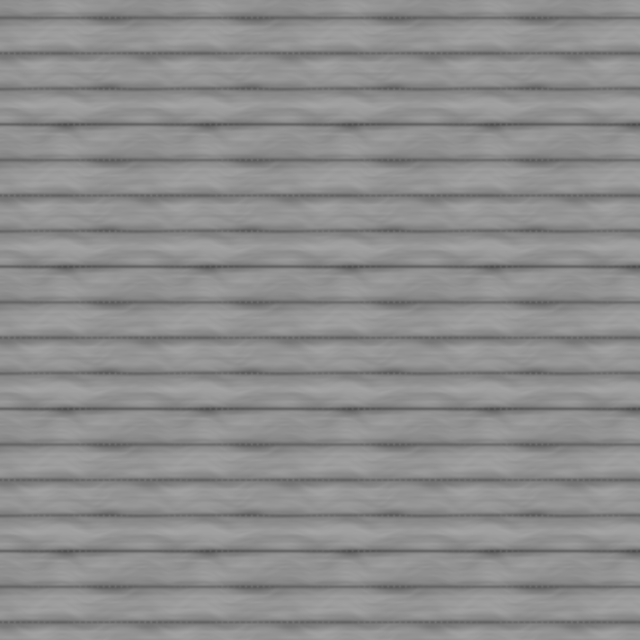
This texture is drawn by a WebGL 2 fragment shader. Its source:

```glsl
#version 300 es
precision highp float;
// Grey weathered horizontal boards with dark grooves, soft grain and faint stitch dots.

uniform vec2 u_resolution;
out vec4 outColor;

const float TILES = 4.5;            // repeats across and down
const float BOARDS = 4.0;           // boards within one repeat
const vec3 BOARD_COLOR = vec3(0.592);
const float EDGE_WIDTH = 0.19;      // soft rounding, in board heights
const float EDGE_DEPTH = 0.085;
const float GROOVE_WIDTH = 0.048;
const float GROOVE_DEPTH = 0.095;
const float GRAIN_DEPTH = 0.13;
const float STREAK_DEPTH = 0.035;
const float STAIN_DEPTH = 0.075;
const float STAIN_WIDTH = 0.13;     // in repeats
const float DOTS = 24.0;            // dots per repeat
const float DOT_LIGHT = 0.07;

// One entry per groove: stain centre, its vertical shift, extra darkness
const vec4 STAIN_X = vec4(0.78, 0.06, 0.77, 0.52);
const vec4 STAIN_SHIFT = vec4(0.05, 0.13, -0.06, 0.03);
const vec4 GROOVE_EXTRA = vec4(0.0, 0.01, 0.0, 0.04);

float hash(vec2 p) {
    return fract(sin(dot(p, vec2(127.1, 311.7))) * 43758.5453);
}

// Value noise that wraps after one repeat
float tileNoise(vec2 p, vec2 cells) {
    p *= cells;
    vec2 cell = floor(p);
    vec2 f = fract(p);
    f = f * f * (3.0 - 2.0 * f);
    vec2 a = mod(cell, cells);
    vec2 b = mod(cell + 1.0, cells);
    return mix(mix(hash(a), hash(vec2(b.x, a.y)), f.x),
               mix(hash(vec2(a.x, b.y)), hash(b), f.x), f.y);
}

float bell(float x, float width) {
    return exp(-x * x / (width * width));
}

// Slanted wood grain: stretched noise bent by a slower wave
float grain(vec2 p) {
    float bend = tileNoise(p + 0.37, vec2(5.0, 4.0)) - 0.5;
    vec2 q = p + vec2(0.0, 0.11 * bend);
    float sum = 0.0;
    float weight = 0.5;
    vec2 cells = vec2(4.0, 14.0);
    for (int i = 0; i < 3; i++) {
        sum += weight * (tileNoise(q, cells) - 0.5);
        q += 0.19;
        cells *= 2.0;
        weight *= 0.5;
    }
    return sum;
}

void main() {
    vec2 uv = gl_FragCoord.xy / u_resolution;
    vec2 p = vec2(uv.x, 1.0 - uv.y) * TILES;

    // Signed distance to the nearest groove, positive below it
    float row = p.y * BOARDS - 0.5;
    float nearest = floor(row + 0.5);
    float d = row - nearest;
    int id = int(mod(nearest, BOARDS));

    // Rounded board edges and the groove between boards
    float tone = -EDGE_DEPTH * bell(d, EDGE_WIDTH);
    float groove = bell(d, GROOVE_WIDTH);
    tone -= (GROOVE_DEPTH + GROOVE_EXTRA[id]) * groove;

    // Grain and fine horizontal streaks
    tone += GRAIN_DEPTH * grain(p) * (1.0 - 0.6 * groove);
    tone += STREAK_DEPTH * (tileNoise(p, vec2(3.0, 52.0)) - 0.5);

    // Smudged stain beside each groove
    float dx = fract(p.x - STAIN_X[id] + 0.5) - 0.5;
    float ragged = 0.6 + 0.8 * tileNoise(p, vec2(9.0, 20.0));
    float stain = bell(dx, STAIN_WIDTH);
    tone -= STAIN_DEPTH * ragged * stain * bell(d - STAIN_SHIFT[id], 0.14);

    // Small light dots along the groove, strongest in the stains
    float dotX = (fract(p.x * DOTS) - 0.5) / DOTS;
    float dotY = d / BOARDS;
    float spot = bell(length(vec2(dotX, dotY)), 0.009);
    float patchy = smoothstep(0.35, 0.75, tileNoise(p, vec2(7.0, 4.0)));
    tone += DOT_LIGHT * spot * max(stain, 0.6 * patchy);

    outColor = vec4(BOARD_COLOR + tone, 1.0);
}
```
